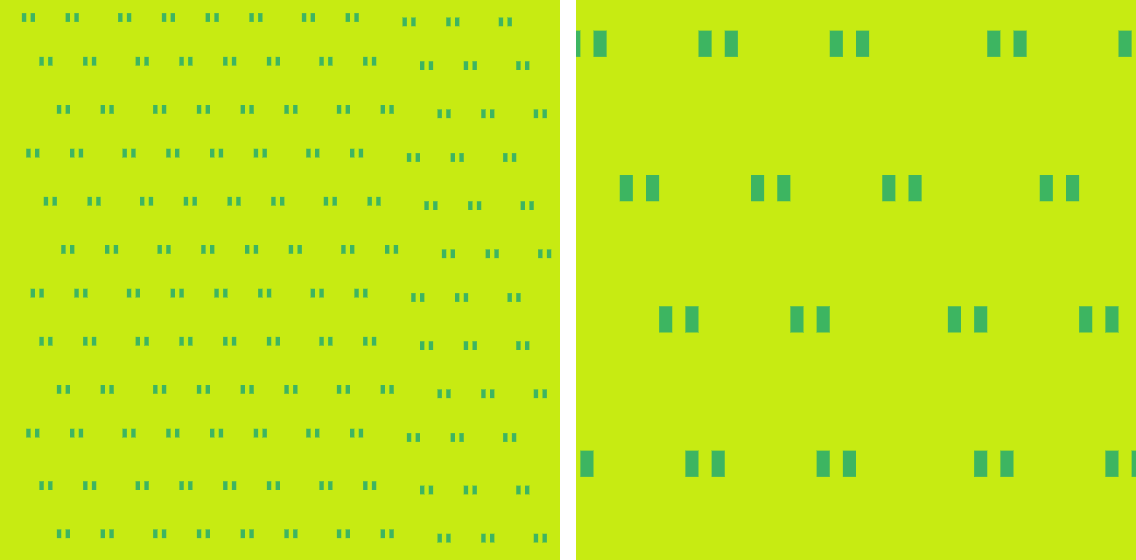
Left, the full canvas; right, a detail of the centre.
A Shadertoy shader for this pattern:

```glsl
// Staggered rows of small paired green bars on a flat lime ground.

const float GRID = 128.0;   // layout units across the canvas
const int ROWS = 12;
const int COLUMNS = 11;
const vec3 LIME = vec3(0.78, 0.92, 0.07);
const vec3 GREEN = vec3(0.24, 0.71, 0.38);

float boxDistance(vec2 p, vec2 halfSize) {
    vec2 d = abs(p) - halfSize;
    return length(max(d, 0.0)) + min(max(d.x, d.y), 0.0);
}

// Two upright bars mirrored about the centre
float barPairDistance(vec2 p) {
    return boxDistance(vec2(abs(p.x) - 1.0, p.y), vec2(0.5, 1.0));
}

// Column spacing with wider gaps between groups
float columnOffset(float column) {
    return 10.0 * column + 2.0 * step(2.0, column) + 2.0 * step(6.0, column)
         + 3.0 * step(8.0, column) + 2.0 * step(10.0, column);
}

// Centre of the first pair in a row, measured from the top left
vec2 rowStart(float row) {
    float stagger = 4.0 * mod(row, 3.0) + floor((row + 0.5) / 3.0);
    float shift = 2.0 * step(7.0, row) + step(10.0, row);
    float y = floor(4.0 + 10.64 * row) + step(10.0, row);
    return vec2(6.5 + stagger - shift, y);
}

float patternDistance(vec2 p) {
    float nearest = GRID;
    for (int r = 0; r < ROWS; r++) {
        vec2 start = rowStart(float(r));
        for (int c = 0; c < COLUMNS; c++) {
            float column = float(c);
            // The right-hand group sits one unit lower
            vec2 offset = vec2(columnOffset(column), step(8.0, column));
            nearest = min(nearest, barPairDistance(p - start - offset));
        }
    }
    return nearest;
}

void mainImage(out vec4 fragColor, in vec2 fragCoord) {
    vec2 uv = fragCoord / iResolution.xy;
    vec2 p = vec2(uv.x, 1.0 - uv.y) * GRID;
    float pixel = GRID / iResolution.y;

    float coverage = clamp(0.5 - patternDistance(p) / pixel, 0.0, 1.0);
    fragColor = vec4(mix(LIME, GREEN, coverage), 1.0);
}
```
